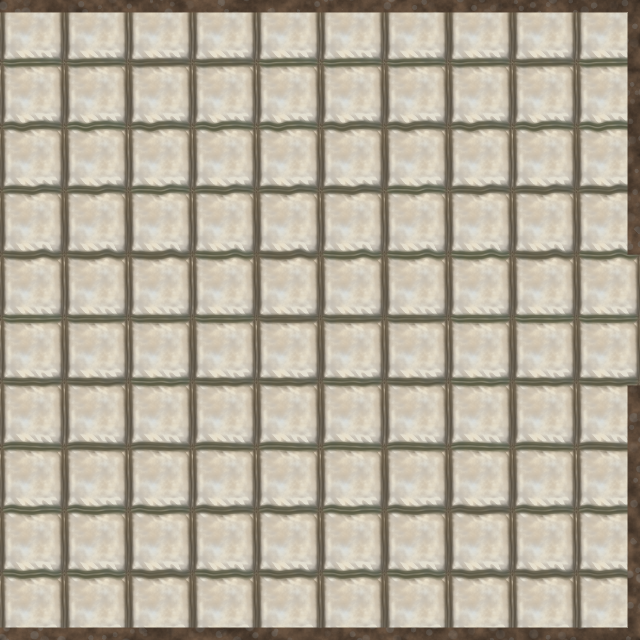
Give the GLSL for this texture, as a Shadertoy shader.

```glsl
// Ten by ten pale stone tiles with soft, ridged grey-brown joints and glossy rims.
// Periodic noise mottles each tile alike; hashes vary the joints between tiles.
// A strip of pebbly soil runs along the top, the bottom and most of the right side.

#define TILES 10.0
#define SOIL_WIDTH 0.0195
#define BUMP_HALF 0.102
#define JOINT_CORE 0.022
#define JOINT_EDGE 0.112
#define MOTTLE 0.62
#define GLINT 0.55
#define GROUT vec3(0.34, 0.31, 0.26)
#define STONE vec3(0.79, 0.76, 0.71)
#define LIGHT vec3(0.89, 0.875, 0.82)
#define SOIL vec3(0.34, 0.27, 0.21)
#define PEBBLE vec3(0.43, 0.39, 0.35)

float hash(vec2 p) {
    vec3 q = fract(p.xyx * 0.1031);
    q += dot(q, q.yzx + 33.33);
    return fract((q.x + q.y) * q.z);
}

// Value noise that wraps after a whole number of lattice cells
float noise(vec2 p, vec2 period) {
    vec2 i = floor(p), f = fract(p);
    f = f * f * (3.0 - 2.0 * f);
    vec2 a = mod(i, period), b = mod(i + 1.0, period);
    return mix(mix(hash(a), hash(vec2(b.x, a.y)), f.x),
               mix(hash(vec2(a.x, b.y)), hash(b), f.x), f.y);
}

float fbm(vec2 p, float period) {
    float sum = 0.0, amp = 0.5;
    for (int k = 0; k < 4; k++) {
        sum += amp * noise(p * period, vec2(period));
        period *= 2.0;
        amp *= 0.55;
    }
    return sum;
}

// Height across a joint: dark flanks around a faint central ridge
float jointHeight(float s, float ridge) {
    float bed = smoothstep(JOINT_CORE, JOINT_EDGE, abs(s));
    return bed + ridge * exp(-s * s / 0.00022);
}

vec3 soilColor(vec2 uv) {
    float grain = fbm(uv, 64.0);
    vec2 p = uv * 58.0, cell = floor(p);
    float nearest = 1.0, shade = 0.0;
    for (int y = -1; y <= 1; y++)
    for (int x = -1; x <= 1; x++) {
        vec2 c = cell + vec2(x, y);
        float size = 0.22 + 0.3 * hash(c + 71.0);
        vec2 center = c + vec2(hash(c + 13.0), hash(c + 37.0));
        float d = length(p - center) / size;
        if (d < nearest) { nearest = d; shade = hash(c + 5.0); }
    }
    vec3 col = SOIL * (0.6 + 0.8 * grain);
    float stone = (1.0 - smoothstep(0.65, 1.0, nearest)) * smoothstep(0.3, 0.8, shade);
    return mix(col, PEBBLE * (0.7 + 0.5 * grain), 0.75 * stone);
}

vec3 tileColor(vec2 uv) {
    vec2 g = uv * TILES - vec2(0.01, 0.03);
    vec2 f = fract(g), cell = floor(g), line = floor(g + 0.5);
    vec2 s = g - line;

    // Joints waver slightly and differ from segment to segment
    vec2 segment = vec2(hash(vec2(line.x, cell.y) + 20.0), hash(vec2(cell.x, line.y) + 50.0));
    s.x += 0.018 * (noise(vec2(f.y * 5.0, 3.0), vec2(5.0, 64.0)) - 0.5);
    s.y += 0.05 * (noise(vec2(f.x * 6.0, line.y + 9.0), vec2(6.0, 64.0)) - 0.5);
    vec2 ridge = 0.16 + 0.22 * segment;
    float joint = min(jointHeight(s.x, ridge.x), jointHeight(s.y, ridge.y));

    // Mottled face, with uneven grey smudges toward the rim
    float cloud = fbm(f, 5.0);
    float fine = fbm(f + 0.37, 11.0);
    float face = 0.80 + MOTTLE * (0.65 * cloud + 0.35 * fine - 0.49);
    vec2 rimDist = abs(s);
    float rim = 1.0 - smoothstep(0.07, 0.22, min(rimDist.x, rimDist.y));
    face -= 0.3 * rim * noise(f * 9.0, vec2(9.0));

    // Slanted glossy streaks beside the horizontal joints, a paler left rim
    float streak = noise(vec2(f.x * 14.0 + s.y * 12.0, f.y * 4.0), vec2(14.0, 4.0));
    float band = smoothstep(0.05, 0.1, rimDist.y) * (1.0 - smoothstep(0.12, 0.21, rimDist.y));
    face += GLINT * band * smoothstep(0.5, 0.85, streak);
    face += 0.14 * exp(-pow((s.x - 0.13) / 0.035, 2.0));

    // Fine fibres run along the joints
    float fibre = rimDist.x < rimDist.y
        ? noise(vec2(s.x * 55.0 + 40.0, f.y * 5.0), vec2(128.0, 5.0))
        : noise(vec2(f.x * 5.0, s.y * 55.0 + 40.0), vec2(5.0, 128.0));
    float h = face * joint + 0.22 * (fibre - 0.4) * (1.0 - min(joint, 1.0));

    // Height to colour, greener in the horizontal joints
    vec3 col = mix(GROUT, STONE, smoothstep(-0.12, 0.78, h));
    col = mix(col, LIGHT, smoothstep(0.74, 1.02, h));
    float green = (1.0 - min(joint, 1.0)) * smoothstep(0.0, 0.06, rimDist.x - rimDist.y);
    col += green * vec3(-0.015, 0.015, -0.005) * (0.5 + segment.y);
    float warmth = fbm(f + 0.61, 4.0) - 0.47;
    return col + warmth * vec3(0.07, 0.01, -0.08);
}

void mainImage(out vec4 fragColor, in vec2 fragCoord) {
    vec2 uv = fragCoord / iResolution.xy;
    float aa = 1.0 / iResolution.y;
    // Signed distance to the soil: positive over the tiles
    float ends = min(uv.y, 1.0 - uv.y) - SOIL_WIDTH;
    float side = max(1.0 - SOIL_WIDTH - uv.x, BUMP_HALF - abs(uv.y - 0.5));
    float paved = smoothstep(-aa, aa, min(ends, side));
    fragColor = vec4(mix(soilColor(uv), tileColor(uv), paved), 1.0);
}
```
